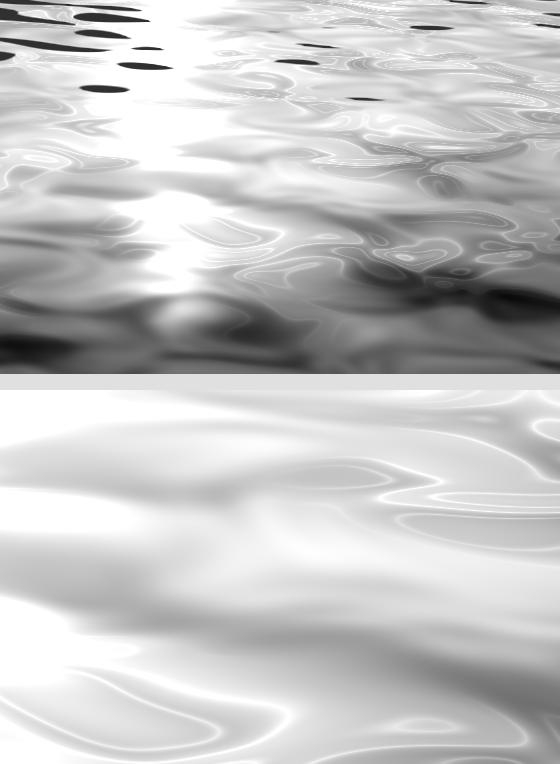
Top: the whole. Bottom: its middle third, enlarged.
This texture is drawn by a Shadertoy shader. Its source:

```glsl
// Sum of sines in scattered directions: smooth random field, deviation near 1
float waves(vec2 p, float seed) {
    float sum = 0.0;
    for (int i = 0; i < 8; i++) {
        float n = float(i);
        float angle = seed + 2.4 * n;
        float freq = 1.0 + 0.13 * n;
        sum += sin(freq * dot(p, vec2(cos(angle), sin(angle))) + 1.7 * n * n * seed);
    }
    return 0.5 * sum;
}

float bell(float x, float centre, float width) {
    float d = (x - centre) / width;
    return exp(-d * d);
}

// Flatten and shrink the ripples toward the far edge
vec2 waterPlane(vec2 uv, float aspect) {
    float x = uv.x * aspect;
    float nearness = 1.3 - uv.y - 0.06 * x;
    return vec2(13.0 * (x - 0.6) * pow(nearness, -0.4), 45.0 * log(nearness));
}

vec2 bend(vec2 p, float amount) {
    return p + amount * vec2(waves(p * 0.6, 1.0), waves(p * 0.6, 2.0));
}

// Broad light: dim foreground, pale distance, shade at the right
float baseTone(vec2 uv, float swell) {
    float y = uv.y + 0.025 * swell;
    float tone = mix(0.35, 0.81, smoothstep(0.0, 0.55, y));
    float shade = smoothstep(0.45, 1.0, uv.x) * smoothstep(0.0, 0.3, y)
                * (1.0 - smoothstep(0.42, 0.75, y));
    return tone - 0.17 * shade;
}

// Broken column of sunlight
float sunGlare(vec2 uv, float ripple) {
    float centre = 0.29 + 0.02 * sin(14.0 * uv.y);
    float clumps = smoothstep(-1.2, 1.0, waves(uv * vec2(14.0, 34.0), 3.0) + 0.4 * ripple);
    float column = bell(uv.x, centre, 0.085) * (0.3 + 0.7 * clumps);
    float halo = bell(uv.x, 0.33, 0.22);
    return (0.48 * column + 0.1 * halo) * smoothstep(0.1, 0.24, uv.y + 0.015 * ripple);
}

// Thin bright contours of a height field
float filaments(float height) {
    return pow(1.0 - abs(sin(2.2 * height)), 2.5);
}

// Dark slivers, dense in the far left corner
float darkSlivers(vec2 uv, vec2 plane) {
    float field = waves(plane * vec2(0.65, 1.0), 7.0);
    float corner = smoothstep(0.62, 0.95, uv.y) * (1.0 - smoothstep(0.12, 0.42, uv.x));
    float level = mix(2.1, 0.4, corner) + 2.0 * (1.0 - smoothstep(0.55, 0.8, uv.y));
    float edge = 0.8 * fwidth(field) + 0.03;
    return smoothstep(-edge, edge, field - level);
}

void mainImage(out vec4 fragColor, in vec2 fragCoord) {
    vec2 uv = fragCoord / iResolution.xy;
    vec2 plane = waterPlane(uv, iResolution.x / iResolution.y);
    vec2 bent = bend(plane, 0.7);

    float swell = waves(plane * vec2(0.4, 0.45), 4.0);
    float ripple = waves(bent, 6.0);
    float fine = waves(bent * 1.9, 8.0);

    // Swell and ripple shading, with deeper troughs up close
    float close = 1.0 - smoothstep(0.45, 0.75, uv.y);
    float tone = baseTone(uv, swell);
    tone += 0.035 * swell + 0.035 * ripple + 0.02 * fine;
    tone -= close * 0.13 * smoothstep(0.2, 1.8, -swell - 0.5 * ripple);

    // Liquid contours gathered in patches
    float height = ripple + 0.25 * fine;
    float patches = smoothstep(-0.7, 1.0, waves(plane * 0.35, 5.0))
                  * smoothstep(0.02, 0.3, uv.y);
    tone += patches * (0.15 * filaments(height) + 0.04 * sin(2.2 * height + 1.0));

    tone += sunGlare(uv, ripple);
    tone = mix(tone, 0.19, darkSlivers(uv, plane + 0.4 * (bent - plane)));
    fragColor = vec4(vec3(clamp(tone, 0.0, 1.0)), 1.0);
}
```
